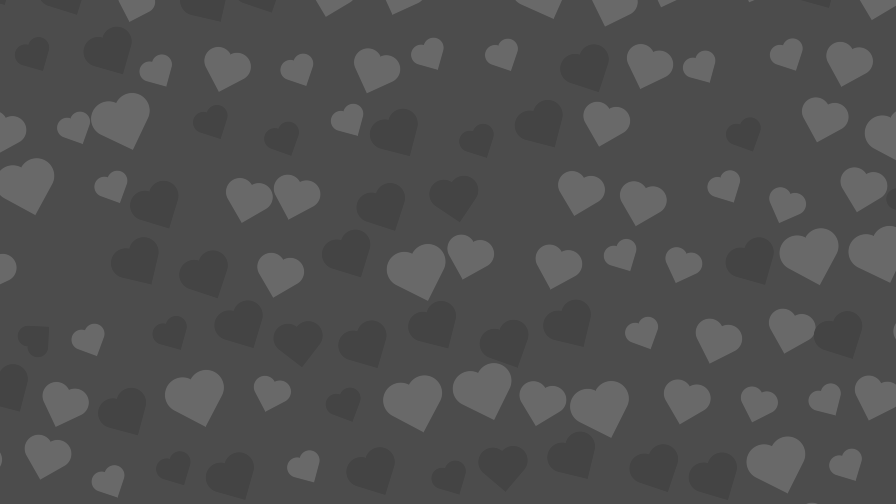
Reproduce this pattern procedurally as a Shadertoy shader.

```glsl
const vec3 BACKGROUND = vec3(0.300);
const vec3 LIGHT_GREY = vec3(0.412);
const vec3 DARK_GREY = vec3(0.266);
const float CELL = 0.135;       // grid pitch, in canvas heights
const float JITTER = 0.38;      // full range of the offset, in cells
const float LIGHT_SHARE = 0.55;

float hash(vec2 p, float seed) {
    vec3 q = fract(vec3(p.xyx + seed * 7.31) * vec3(0.1031, 0.1030, 0.0973));
    q += dot(q, q.yzx + 33.33);
    return fract((q.x + q.y) * q.z);
}

mat2 rotation(float angle) {
    float c = cos(angle), s = sin(angle);
    return mat2(c, -s, s, c);
}

// Signed distance to a heart of the given width, centred on the origin
float heartDistance(vec2 p, float width) {
    float scale = width / 1.207;
    p = p / scale + vec2(0.0, 0.58);
    p.x = abs(p.x);
    if (p.x + p.y > 1.0)
        return (length(p - vec2(0.25, 0.75)) - 0.35355) * scale;
    vec2 notch = p - vec2(0.0, 1.0);
    vec2 side = p - 0.5 * max(p.x + p.y, 0.0);
    return sqrt(min(dot(notch, notch), dot(side, side))) * sign(p.x - p.y) * scale;
}

// Width and tilt of a light heart: large, medium or small
vec2 lightForm(float pick) {
    if (pick < 0.20) return vec2(0.119, 0.32);
    if (pick < 0.62) return vec2(0.094, -0.30);
    if (pick < 0.74) return vec2(0.075, -0.34);
    return vec2(0.068, 0.48);
}

// Width and tilt of a dark heart: mostly large, a few turned over
vec2 darkForm(float pick) {
    if (pick < 0.56) return vec2(0.101, 0.50);
    if (pick < 0.68) return vec2(0.098, 0.14);
    if (pick < 0.96) return vec2(0.072, 0.46);
    return vec2(0.070, 2.30);
}

// Lays the heart belonging to one grid cell over the colour
vec3 addHeart(vec3 colour, vec2 p, vec2 cell, vec2 centre, float pixel) {
    vec2 offset = vec2(hash(cell, 1.0), hash(cell, 2.0)) - 0.5;
    bool isLight = hash(cell, 3.0) < LIGHT_SHARE;
    float pick = hash(cell, 4.0);
    vec2 form = isLight ? lightForm(pick) : darkForm(pick);
    float tilt = form.y + 0.12 * (hash(cell, 5.0) - 0.5);
    vec2 local = rotation(tilt) * (p - centre - offset * JITTER * CELL);
    float d = heartDistance(local, form.x);
    float cover = 1.0 - smoothstep(-0.6 * pixel, 0.6 * pixel, d);
    cover *= step(hash(cell, 6.0), 0.95);
    return mix(colour, isLight ? LIGHT_GREY : DARK_GREY, cover);
}

void mainImage(out vec4 fragColor, in vec2 fragCoord) {
    float pixel = 1.0 / iResolution.y;
    vec2 p = fragCoord * pixel;
    vec3 colour = BACKGROUND;

    // Staggered rows, visited with their neighbours
    for (int j = -1; j <= 1; j++) {
        float row = floor(p.y / CELL) + float(j);
        float shift = 0.5 * mod(row, 2.0);
        float column = floor(p.x / CELL - shift);
        for (int i = -1; i <= 1; i++) {
            vec2 cell = vec2(column + float(i), row);
            vec2 centre = (cell + vec2(0.5 + shift, 0.5)) * CELL;
            colour = addHeart(colour, p, cell + 40.0, centre, pixel);
        }
    }
    fragColor = vec4(colour, 1.0);
}
```
